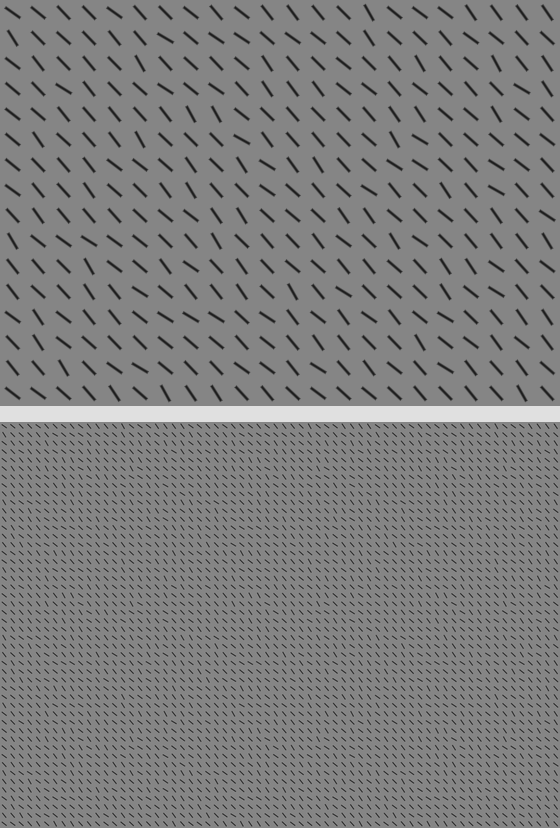
Top, the tile; bottom, the same tile 3 across and 3 down.
Write a Shadertoy shader that draws this pattern.

```glsl
// A grid of short dark strokes on flat grey, all falling to the right.
// Each cell holds one centred, square-ended bar drawn by a box distance;
// a hash of the cell index tilts it around the diagonal.

const vec2 GRID = vec2(22.0, 16.0);        // repeats across and down
const vec2 HALF_SIZE = vec2(0.36, 0.050);  // half length, half width, in cells
const float SOFTNESS = 0.042;              // edge blur, in cells
const float MEAN_TILT = 0.80;              // radians below the horizontal
const float TILT_SPREAD = 0.31;            // largest deviation, in radians
const vec3 GROUND = vec3(0.52);
const vec3 INK = vec3(0.115);

// Two random values in 0..1 from an integer cell index
vec2 hash22(vec2 cell) {
    uvec2 q = uvec2(cell) + uvec2(17u, 59u);
    q = q * 1664525u + 10139u;
    q.x += q.y * 1664525u;
    q.y += q.x * 1664525u;
    q ^= q >> 16u;
    q.x += q.y * 1664525u;
    q.y += q.x * 1664525u;
    q ^= q >> 16u;
    return vec2(q & 65535u) / 65535.0;
}

// Signed distance to an axis-aligned box
float boxDistance(vec2 p, vec2 halfSize) {
    vec2 d = abs(p) - halfSize;
    return length(max(d, 0.0)) + min(max(d.x, d.y), 0.0);
}

// Turns p into the frame of a stroke falling at the given angle
vec2 toStrokeFrame(vec2 p, float angle) {
    float c = cos(angle), s = sin(angle);
    return vec2(c * p.x - s * p.y, s * p.x + c * p.y);
}

// Tilt of a stroke, gathered loosely around the mean
float strokeTilt(vec2 cell, float mean, float spread) {
    vec2 h = hash22(cell) * 2.0 - 1.0;
    return mean + spread * dot(h, vec2(0.7, 0.3));
}

void mainImage(out vec4 fragColor, in vec2 fragCoord) {
    // Cell index wraps, so opposite edges continue each other
    vec2 p = fragCoord / iResolution.xy * GRID;
    vec2 cell = mod(floor(p), GRID);
    vec2 local = fract(p) - 0.5;

    // Stroke
    float tilt = strokeTilt(cell, MEAN_TILT, TILT_SPREAD);
    float d = boxDistance(toStrokeFrame(local, tilt), HALF_SIZE);

    // Soft edge, never narrower than a pixel
    float blur = max(SOFTNESS, 0.7 * GRID.y / iResolution.y);
    float coverage = 1.0 - smoothstep(-blur, blur, d);

    fragColor = vec4(mix(GROUND, INK, coverage), 1.0);
}
```
